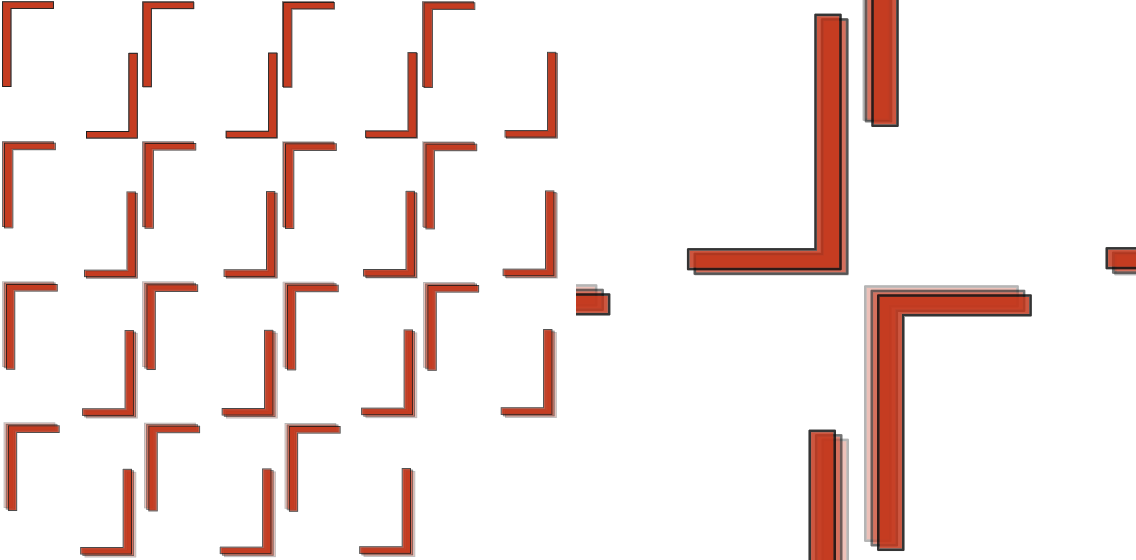
Left, the full canvas; right, a detail of the centre.
Give the GLSL for this pattern, as a Shadertoy shader.

```glsl
// A sheet of sixteen animation frames: two facing corner brackets slide inward
// frame by frame, each trailing two fainter copies. Every bracket is a union of
// two box distances; translucent copies are blended from oldest to newest.

const float GRID = 4.0;                      // frames across and down
const float LAST_FRAME = 14.0;               // frames after this stay blank
const float CELL = 192.0;                    // length units per frame side
const vec2 CORNER = vec2(3.6, 2.5);          // outer bracket corner at frame 0
const vec2 ARM_LENGTH = vec2(69.6, 116.2);   // horizontal and vertical reach
const vec2 ARM_WIDTH = vec2(11.4, 9.0);      // upright and crossbar thickness
const vec2 SLIDE = vec2(0.66, 0.46);         // movement per frame
const float MIRROR_SUM = 191.8;              // half turn maps p to this minus p
const float TRAIL_GAP = 4.5;                 // frames between trailing copies
const int COPIES = 3;
const float FRONT_ALPHA = 0.82;
const float ALPHA_STEP = 0.26;               // opacity lost per older copy
const float STROKE = 1.2;
const vec3 FILL_COLOR = vec3(0.76, 0.19, 0.08);
const vec3 STROKE_COLOR = vec3(0.03);
const vec3 PAPER = vec3(1.0);

// Signed distance to a box spanning the origin to size.
float boxFromOrigin(vec2 p, vec2 size) {
    vec2 q = abs(p - 0.5 * size) - 0.5 * size;
    return length(max(q, 0.0)) + min(max(q.x, q.y), 0.0);
}

float bracket(vec2 p) {
    float upright = boxFromOrigin(p, vec2(ARM_WIDTH.x, ARM_LENGTH.y));
    float crossbar = boxFromOrigin(p, vec2(ARM_LENGTH.x, ARM_WIDTH.y));
    return min(upright, crossbar);
}

// Antialiased coverage of the region where d is negative.
float coverage(float d, float pixel) {
    return clamp(0.5 - d / pixel, 0.0, 1.0);
}

// Blends one bracket and its trail over the given colour.
vec3 drawTrail(vec3 color, vec2 p, float frame, float pixel) {
    for (int i = COPIES - 1; i >= 0; i--) {
        float age = float(i);
        float copyFrame = max(frame - age * TRAIL_GAP, 0.0);
        float d = bracket(p - CORNER - SLIDE * copyFrame);
        float alpha = FRONT_ALPHA - ALPHA_STEP * age;
        float line = coverage(abs(d) - 0.5 * STROKE, pixel);
        color = mix(color, FILL_COLOR, alpha * coverage(d, pixel) * (1.0 - line));
        color = mix(color, STROKE_COLOR, alpha * line);
    }
    return color;
}

void mainImage(out vec4 fragColor, in vec2 fragCoord) {
    // Frames read left to right from the top.
    vec2 uv = fragCoord / iResolution.xy;
    vec2 sheet = vec2(uv.x, 1.0 - uv.y) * GRID;
    vec2 cell = floor(sheet);
    vec2 p = fract(sheet) * CELL;
    float frame = cell.y * GRID + cell.x;
    float pixel = GRID * CELL / min(iResolution.x, iResolution.y);

    vec3 color = PAPER;
    if (frame < LAST_FRAME + 0.5) {
        color = drawTrail(color, p, frame, pixel);
        color = drawTrail(color, MIRROR_SUM - p, frame, pixel);
    }
    fragColor = vec4(color, 1.0);
}
```
